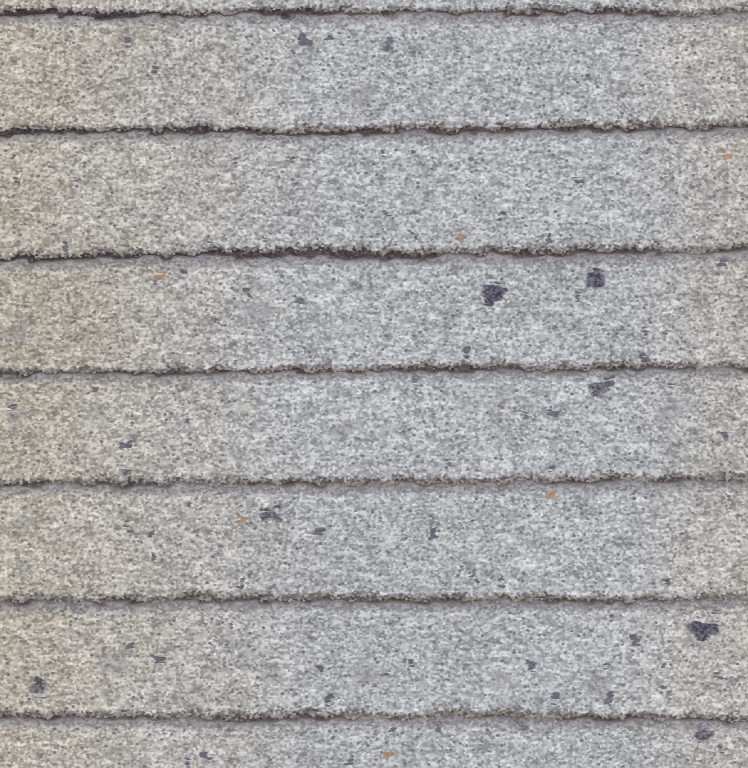
Reproduce this texture procedurally as a WebGL 1 fragment shader.

```glsl
precision highp float;
// Weathered concrete slabs split by seven ragged horizontal grooves.
// Cellular noise gives grain, streaks and pits, layered sines the broad tone;
// jittered cells scatter tar and chips, and tilt and wear vary by row.
uniform vec2 u_resolution;

const float PITCH = 0.153;         // groove spacing, in canvas heights
const float FIRST_GROOVE = 0.066;
const vec3 WARM_SLAB = vec3(0.70, 0.675, 0.63);
const vec3 COOL_SLAB = vec3(0.69, 0.695, 0.71);
const vec3 PIT = vec3(0.43, 0.42, 0.45);
const vec3 DIRT = vec3(0.47, 0.445, 0.43);
const vec3 SILT = vec3(0.54, 0.53, 0.55);
const vec3 GAP = vec3(0.27, 0.24, 0.25);
const vec3 TAR = vec3(0.31, 0.30, 0.36);
const vec3 RUST = vec3(0.62, 0.48, 0.38);
const vec3 PALE = vec3(0.80, 0.78, 0.74);

float hash(vec2 p) {
  vec3 q = fract(p.xyx * 0.1031);
  q += dot(q, q.yzx + 33.33);
  return fract((q.x + q.y) * q.z);
}

// x: distance to nearest point, y: its random id, z: smoothly blended ids
vec3 cells(vec2 p) {
  vec2 base = floor(p);
  vec2 nearest = vec2(9.0, 0.0);
  vec2 blend = vec2(0.0);
  for (int j = -1; j <= 1; j++) {
    for (int i = -1; i <= 1; i++) {
      vec2 cell = base + vec2(float(i), float(j));
      vec2 point = cell + vec2(hash(cell), hash(cell + 57.0));
      float dist = length(p - point);
      float id = hash(cell + 113.0);
      if (dist < nearest.x) nearest = vec2(dist, id);
      blend += vec2(id, 1.0) * exp(-6.0 * dist * dist);
    }
  }
  return vec3(nearest, blend.x / blend.y);
}

// Broad drifting tone from layered, mutually bent sines, about -1 to 1
float clouds(vec2 p) {
  float wave = sin(p.x * 7.0 + 2.0 * sin(p.y * 9.0));
  wave += 0.7 * sin(p.y * 17.0 + 1.7 * sin(p.x * 11.0 + 1.0));
  return (wave + 0.5 * sin(p.x * 29.0 + 2.5 * sin(p.y * 23.0))) / 2.2;
}

// Filled shape with a smooth edge: 1 where dist is below size
float fill(float dist, float size, float soft) {
  return 1.0 - smoothstep(size - soft, size + soft, dist);
}

// One possible blot per cell; x: coverage, y: random id
vec2 blots(vec2 p, float scale, float chance, float radius, float soft) {
  vec2 cell = floor(p * scale);
  vec2 jitter = vec2(hash(cell + 17.0), hash(cell + 71.0));
  vec2 offset = (p - (cell + 0.25 + 0.5 * jitter) / scale) * vec2(0.85, 1.1);
  float id = hash(cell + 139.0);
  float size = radius * mix(0.5, 1.1, id);
  float present = step(hash(cell + 211.0), chance);
  return vec2(present * fill(length(offset), size, soft), id);
}

// Signed height above the nearest groove
float groove(vec2 p) {
  float sag = (p.y - 0.6) / 0.1;
  float height = p.y - FIRST_GROOVE + 0.013 * exp(-sag * sag);
  float row = floor(height / PITCH + 0.5);
  float tilt = -0.010 * sin((row - 0.6) * 0.58) * (p.x - 0.5);
  float sway = 0.0013 * sin(8.0 * p.x + row * 2.1)
             + 0.0006 * sin(27.0 * p.x + row * 4.7);
  return height - row * PITCH + tilt + sway;
}

void main() {
  vec2 p = gl_FragCoord.xy / u_resolution.y;
  float soft = max(1.0 / u_resolution.y, 0.0015);

  // Noise layers, coarse to fine
  float cloud = clouds(p);
  float rough = cells(p * vec2(65.0, 85.0)).z - 0.5;
  float streak = cells(p * vec2(75.0, 290.0) + 31.0).z - 0.5;
  float grain = cells(p * vec2(310.0, 380.0)).z - 0.5;
  vec3 pit = cells(p * vec2(135.0, 180.0) + 9.0);

  // Slab tone: tan at the left, cool in the middle, tan at the far right
  float cool = smoothstep(-0.05, 0.5, p.x + 0.05 * cloud);
  cool *= 1.0 - 0.6 * smoothstep(0.75, 1.05, p.x + 0.03 * cloud);
  vec3 color = mix(WARM_SLAB, COOL_SLAB, cool);
  color += 0.015 * cloud + 0.08 * rough + 0.13 * streak + 0.28 * grain;
  float pitted = step(0.84, pit.y) * fill(pit.x, 0.32, 0.2);
  color = mix(color, PIT, pitted * mix(0.25, 0.95, fract(pit.y * 37.0)));

  // Faint smudges, tar spots and stone chips, with roughened outlines
  vec2 bent = p + 0.014 * vec2(rough, streak);
  vec2 smudge = blots(bent + 0.71, 9.0, 0.3, 0.016, 0.007);
  color = mix(color, SILT, smudge.x * 0.4);
  vec2 tar = blots(bent, 7.0, 0.2, 0.0135, 0.003);
  color = mix(color, TAR + 0.25 * grain, tar.x * mix(0.45, 0.9, tar.y));
  vec2 chip = blots(bent + 0.37, 27.0, 0.14, 0.0055, soft);
  vec3 chipColor = mix(TAR, RUST, step(0.88, chip.y));
  chipColor = mix(chipColor, PALE, step(0.94, chip.y));
  color = mix(color, chipColor, chip.x * 0.7);

  // Grooves: ragged dirt above, smooth silt below, a broken gap between
  float joint = groove(p);
  float ragged = joint + 0.008 * rough + 0.004 * grain;
  float wear = cells(vec2(p.x * 17.0, floor(p.y / PITCH + 0.07) * 7.0)).z;
  float gape = (1.0 - 0.85 * p.x) * smoothstep(0.4, 0.7, p.y);
  float silt = fill(abs(joint + 0.004 + 0.004 * rough), 0.009, 0.005);
  color = mix(color, SILT + 0.2 * grain, silt * 0.75);
  float dirt = fill(abs(ragged - 0.001), 0.004 + 0.003 * wear, 0.004);
  color = mix(color, DIRT + 0.3 * grain, dirt * 0.85);
  float gapWidth = 0.0025 * smoothstep(0.25, 0.8, wear) + 0.0024 * gape;
  float gap = fill(abs(ragged + 0.001), gapWidth, soft);
  color = mix(color, GAP + 0.15 * grain, gap * mix(0.6, 0.95, gape));

  gl_FragColor = vec4(clamp(color, 0.0, 1.0), 1.0);
}
```
